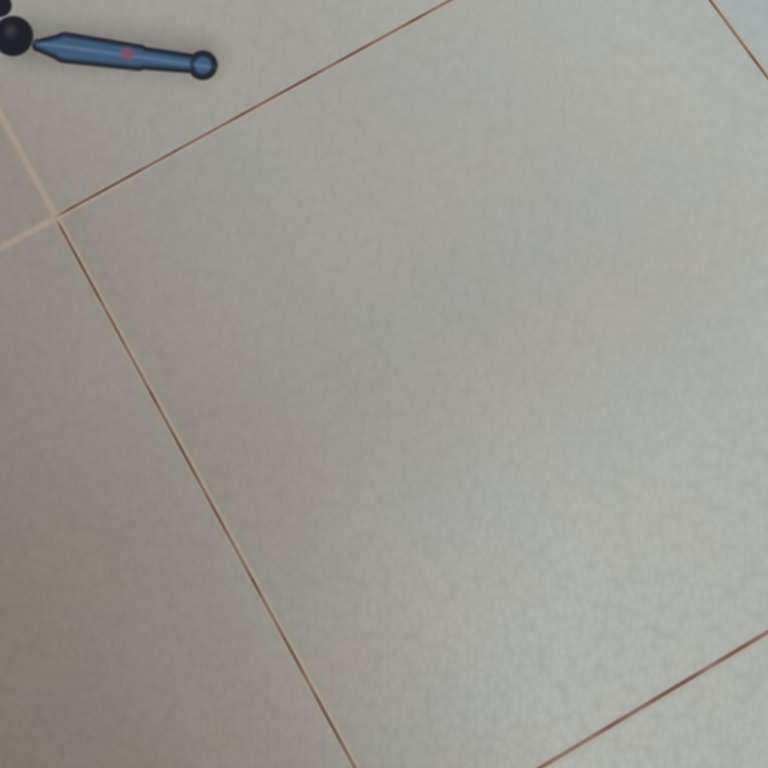
This texture is drawn by a three.js fragment shader. Its source:

```glsl
// Matte beige floor tiles seen at an angle, with thin worn grout and a blue tool in one corner.
varying vec2 vUv;

// Projective map from the canvas to the floor, where each tile is one unit square
const mat3 CANVAS_TO_FLOOR = mat3(
  0.7149, 0.4282, 0.0333,
  0.3891, -0.7804, -0.1181,
  -0.3304, 0.5292, 0.8068);
const vec2 TILE_SIZE = vec2(0.88, 0.81);
const float GROUT_CORE = 0.0019;
const float GROUT_EDGE = 0.0042;
const float SOFT = 0.0016;
const float GRAIN_CELLS = 95.0;
const float GRAIN_AMOUNT = 0.026;
const vec2 GLOSS_CENTER = vec2(0.80, 0.08);

const vec3 TILE_SHADE = vec3(0.49, 0.45, 0.41);
const vec3 TILE_MID = vec3(0.60, 0.59, 0.56);
const vec3 TILE_LIGHT = vec3(0.67, 0.68, 0.66);
const vec3 GROUT_DARK = vec3(0.40, 0.32, 0.28);
const vec3 GROUT_PALE = vec3(0.70, 0.62, 0.55);
const vec3 TOOL_BLUE = vec3(0.25, 0.36, 0.47);
const vec3 TOOL_DARK = vec3(0.13, 0.13, 0.16);
const vec3 TOOL_PINK = vec3(0.55, 0.30, 0.38);

vec2 hash2(vec2 p) {
  p = vec2(dot(p, vec2(127.1, 311.7)), dot(p, vec2(269.5, 183.3)));
  return fract(sin(p) * 43758.5);
}

// Cellular noise: distance to the nearest scattered point
float cellular(vec2 p) {
  vec2 cell = floor(p);
  float nearest = 2.0;
  for (int j = -1; j <= 1; j++) {
    for (int i = -1; i <= 1; i++) {
      vec2 c = cell + vec2(float(i), float(j));
      nearest = min(nearest, length(c + hash2(c) - p));
    }
  }
  return nearest;
}

// Broad, slow variation from layered sines
float drift(vec2 p) {
  return (sin(p.x * 9.0 + 2.0 * sin(p.y * 7.0)) + sin(p.y * 13.0 - p.x * 6.0 + 1.0)
    + 0.6 * sin(p.x * 27.0 + p.y * 21.0)) / 2.6;
}

float fill(float d, float soft) {
  return 1.0 - smoothstep(-soft, soft, d);
}

// Capsule whose radius runs from r0 to r1
float taper(vec2 p, vec2 a, vec2 b, float r0, float r1) {
  vec2 ab = b - a;
  float t = clamp(dot(p - a, ab) / dot(ab, ab), 0.0, 1.0);
  return length(p - a - ab * t) - mix(r0, r1, t);
}

vec3 tileColor(vec2 p, vec2 tile) {
  vec2 g = p - GLOSS_CENTER;
  float gloss = exp(-dot(g, g) / 0.13);
  float light = -0.04 + 0.68 * p.x + 0.50 * p.y + 0.55 * gloss;
  light += 0.04 * drift(p) + 0.05 * (hash2(tile).x - 0.5);
  vec3 col = mix(TILE_SHADE, TILE_MID, clamp(light * 2.0, 0.0, 1.0));
  col = mix(col, TILE_LIGHT, clamp(light * 2.0 - 1.0, 0.0, 1.0));
  col += vec3(0.007, 0.0, -0.007) * drift(p * 1.7 + 3.0);
  // Cool daylight in the upper right corner
  col += vec3(-0.04, 0.0, 0.04) * fill(length(p - vec2(1.03, 1.03)) - 0.08, 0.10);
  // Fine surface grain, stronger where the light grazes it
  float grain = cellular(p * GRAIN_CELLS * vec2(1.0, 0.8)) - 0.5;
  grain += 0.6 * (cellular(p * GRAIN_CELLS * 0.43 + 17.0) - 0.5);
  return col - grain * GRAIN_AMOUNT * (0.75 + 0.6 * gloss);
}

// One grout joint: pale edge, then a dirty core that fades on the cleaner tiles
vec3 addGrout(vec3 col, float d, float along) {
  float wear = 0.5 + 0.5 * sin(along * 23.0 + 2.0 * sin(along * 41.0));
  float dirt = smoothstep(-0.01, 0.03, along) * mix(0.58, 0.88, wear);
  col = mix(col, GROUT_PALE, 0.55 * fill(abs(d - 0.0012) - GROUT_EDGE, 0.003));
  return mix(col, GROUT_DARK, dirt * fill(abs(d) - GROUT_CORE, SOFT));
}

vec3 addTool(vec3 col, vec2 p) {
  float shadow = taper(p, vec2(0.04, 0.945), vec2(0.26, 0.925), 0.025, 0.022);
  col *= 1.0 - 0.20 * fill(shadow, 0.03);
  float shaft = taper(p, vec2(0.050, 0.941), vec2(0.085, 0.938), 0.008, 0.020);
  shaft = min(shaft, taper(p, vec2(0.085, 0.938), vec2(0.180, 0.925), 0.020, 0.017));
  shaft = min(shaft, taper(p, vec2(0.180, 0.925), vec2(0.260, 0.916), 0.015, 0.012));
  float tip = length(p - vec2(0.264, 0.915)) - 0.019;
  float body = min(shaft, tip);
  vec3 blue = mix(TOOL_DARK, TOOL_BLUE, smoothstep(0.0, 0.010, -body));
  blue += 0.10 * fill(abs(p.y - 0.951 + 0.14 * p.x) - 0.002, 0.004);
  blue = mix(blue, TOOL_PINK, 0.8 * fill(length(p - vec2(0.166, 0.930)) - 0.008, 0.006));
  blue = mix(blue, TOOL_DARK, 0.6 * fill(abs(tip + 0.005) - 0.003, 0.003));
  col = mix(col, blue, fill(body, 0.003));
  float knob = length(p - vec2(0.017, 0.953)) - 0.026;
  knob = min(knob, length(p - vec2(0.0, 0.993)) - 0.015);
  vec3 dark = TOOL_DARK + 0.12 * fill(length(p - vec2(0.014, 0.960)) - 0.006, 0.008);
  return mix(col, dark, fill(knob, 0.003));
}

void main() {
  vec3 q = CANVAS_TO_FLOOR * vec3(vUv, 1.0);
  vec2 tileUv = q.xy / q.z;
  vec2 joint = (fract(tileUv + 0.5) - 0.5) * TILE_SIZE;
  vec3 col = tileColor(vUv, floor(tileUv));
  col = addGrout(col, joint.x, tileUv.y);
  col = addGrout(col, joint.y, tileUv.x);
  gl_FragColor = vec4(addTool(col, vUv), 1.0);
}
```
